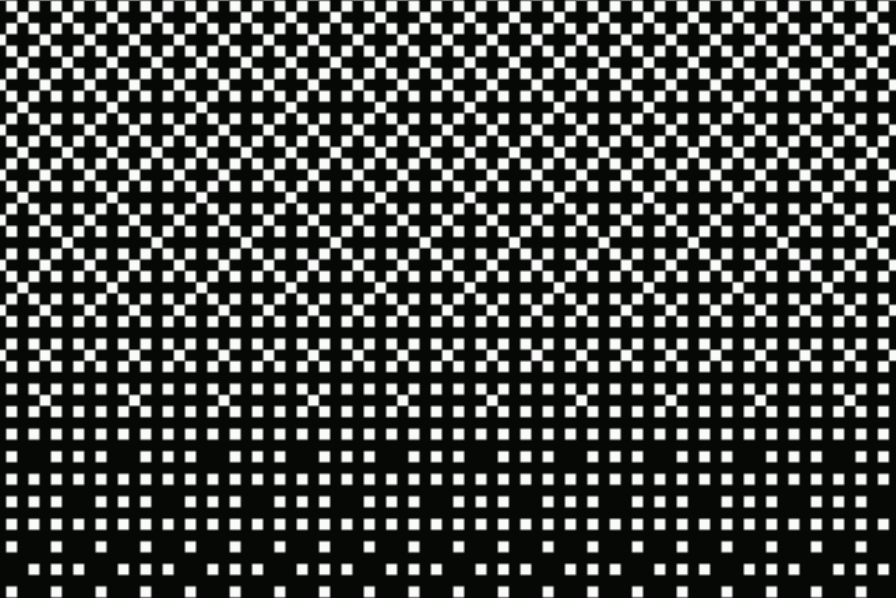
Reproduce this pattern procedurally as a Shadertoy shader.

```glsl
// Ordered dither of a vertical tone ramp: small white squares on near-black,
// sparse at the bottom and denser toward the top. Each grid cell compares
// the ramp with a recursive 8x8 threshold built from the bits of its index.

const vec3 INK = vec3(0.02, 0.03, 0.02);
const vec3 PAPER = vec3(0.98);
const vec2 GRID = vec2(80.17, 53.08);        // cells across the canvas
const vec2 GRID_OFFSET = vec2(0.544, 0.04);  // part of a cell cut off at the top left
const float HALF_SIDE = 0.488;               // half a square, in cells
const float SOFTNESS = 0.24;                 // width of a square's edge, in cells

// Linear ramp from 0 at a to 1 at b
float ramp(float a, float b, float x) {
    return clamp((x - a) / (b - a), 0.0, 1.0);
}

// Turn-on order of a 2x2 block: main diagonal first, then the other one
float blockRank(vec2 cell) {
    vec2 bit = mod(cell, 2.0);
    return 2.0 * abs(bit.x - bit.y) + bit.x;
}

// Threshold 0..63; the even and odd sublattices are shifted against each other
float ditherThreshold(vec2 cell) {
    float odd = mod(cell.y, 2.0);
    vec2 coarse = floor(cell * 0.5) + mix(vec2(0.0, 2.0), vec2(1.0), odd);
    return 16.0 * blockRank(cell)
         + 4.0 * blockRank(coarse)
         + blockRank(floor(coarse * 0.5));
}

// Tone in dither levels, by height above the bottom edge
float toneLevel(float height) {
    return 8.7 + 5.1 * ramp(0.0, 0.236, height)
               + 6.2 * ramp(0.236, 0.405, height)
               + 4.0 * ramp(0.405, 1.0, height);
}

// Coverage of a centred square with soft edges
float squareMask(vec2 p, float halfSide, vec2 edge) {
    vec2 cover = clamp((halfSide - abs(p)) / edge + 0.5, 0.0, 1.0);
    return cover.x * cover.y;
}

void mainImage(out vec4 fragColor, in vec2 fragCoord) {
    // Grid coordinates, rows counted down from the top
    vec2 uv = fragCoord / iResolution.xy;
    vec2 p = vec2(uv.x, 1.0 - uv.y) * GRID - GRID_OFFSET;
    vec2 edge = max(GRID / iResolution.xy, vec2(SOFTNESS));
    vec2 home = floor(p);

    // Sum the cell and its neighbours, so that soft edges spill across borders
    float mask = 0.0;
    for (int j = -1; j <= 1; j++) {
        for (int i = -1; i <= 1; i++) {
            vec2 cell = home + vec2(float(i), float(j));
            float height = 1.0 - (cell.y + 0.5 + GRID_OFFSET.y) / GRID.y;
            float lit = step(ditherThreshold(cell), toneLevel(height));
            mask += lit * squareMask(p - cell - 0.5, HALF_SIDE, edge);
        }
    }
    fragColor = vec4(mix(INK, PAPER, min(mask, 1.0)), 1.0);
}
```
